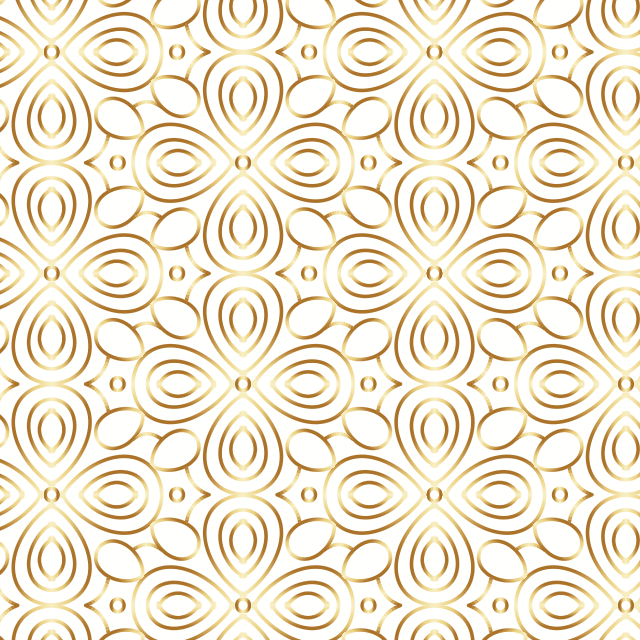
This pattern is drawn by a WebGL 2 fragment shader. Its source:

```glsl
#version 300 es
precision highp float;
// Gold outline damask: four-petal flowers on a staggered lattice, linked by
// leaf pairs, arches and cusped stems. Space is folded to a quarter cell, and
// the nearest stroke gives both the coverage and the metallic shade.
uniform vec2 u_resolution;
out vec4 fragColor;

// Lengths are in design units; CANVAS of them span the shorter side.
const float CANVAS = 768.0;
const vec2 PERIOD = vec2(459.4, 265.6);
const vec2 FLOWER_ORIGIN = vec2(62.0, 705.5);
const float HALF_STROKE = 2.15;
const float RING_RADIUS = 7.6;
const float SIDE_RING_X = 150.5;
const vec2 LEAF_CENTER = vec2(-32.5, 15.0);
const vec2 LEAF_AXIS = vec2(-0.853, -0.522);
const vec2 STEM_ROOT = vec2(-46.5, 32.0);
const vec2 STEM_BEND = vec2(-51.0, 58.0);
const vec2 STEM_CUSP = vec2(-74.0, 66.4);
const float ARCH_REACH = 17.5;
const float ARCH_BEND = 13.5;
const int CURVE_STEPS = 12;

const vec3 PAPER = vec3(1.0, 1.0, 0.995);
const vec3 CREAM = vec3(0.97, 0.93, 0.75);
const vec3 PALE_GOLD = vec3(0.93, 0.83, 0.53);
const vec3 TAN_GOLD = vec3(0.78, 0.60, 0.30);
const vec3 BRONZE = vec3(0.67, 0.45, 0.16);

// A stroke is (distance to its centre line, shade from 0 light to 1 dark).
vec2 nearer(vec2 a, vec2 b) {
  return a.x < b.x ? a : b;
}

// Teardrop v^2 = k l^tipPower s^endPower, lying along x with its tip at -x.
// Power 1 makes a round end; larger powers make it pointed.
vec2 teardrop(vec2 p, vec2 halfSize, float tipPower, float endPower) {
  float l = 1.0 + p.x / halfSize.x;
  float s = 1.0 - p.x / halfSize.x;
  float total = tipPower + endPower;
  float peak = pow(2.0 * tipPower / total, tipPower)
             * pow(2.0 * endPower / total, endPower);
  float scale = halfSize.y * halfSize.y / peak
              * pow(max(abs(l), 1e-4), tipPower - 1.0)
              * pow(max(abs(s), 1e-4), endPower - 1.0);
  float field = p.y * p.y - scale * l * s;
  vec2 slope = vec2(scale * (tipPower * s - endPower * l) / halfSize.x, 2.0 * p.y);
  return vec2(abs(field) / max(length(slope), 1e-3), abs(p.y) / halfSize.y);
}

vec2 ring(vec2 p) {
  return vec2(abs(length(p) - RING_RADIUS), abs(p.x) / RING_RADIUS);
}

// Quadratic curve as short segments, dark at both ends.
vec2 curve(vec2 p, vec2 a, vec2 b, vec2 c) {
  vec2 best = vec2(1e4, 0.0);
  vec2 from = a;
  for (int i = 1; i <= CURVE_STEPS; i++) {
    float t = float(i) / float(CURVE_STEPS);
    vec2 to = mix(mix(a, b, t), mix(b, c, t), t);
    vec2 span = to - from;
    float h = clamp(dot(p - from, span) / dot(span, span), 0.0, 1.0);
    best = nearer(best, vec2(length(p - from - span * h), abs(2.0 * t - 1.0)));
    from = to;
  }
  return best;
}

// Three nested outlines; x runs outward from the flower centre.
vec2 petal(vec2 p) {
  vec2 outer = teardrop(p - vec2(72.5, 0.0), vec2(59.5, 46.0), 1.65, 1.0);
  vec2 middle = teardrop(p - vec2(75.0, 0.0), vec2(39.5, 27.5), 1.5, 1.0);
  vec2 inner = teardrop(p - vec2(77.0, 0.0), vec2(23.5, 14.5), 1.7, 1.55);
  return nearer(outer, nearer(middle, inner));
}

vec2 leaf(vec2 p) {
  vec2 r = p - LEAF_CENTER;
  vec2 local = vec2(dot(r, LEAF_AXIS), LEAF_AXIS.x * r.y - LEAF_AXIS.y * r.x);
  return teardrop(local, vec2(31.0, 21.5), 1.4, 1.0);
}

vec3 gold(float shade) {
  vec3 c = mix(CREAM, PALE_GOLD, smoothstep(0.0, 0.45, shade));
  c = mix(c, TAN_GOLD, smoothstep(0.4, 0.8, shade));
  return mix(c, BRONZE, smoothstep(0.7, 0.95, shade));
}

void main() {
  float pixel = CANVAS / min(u_resolution.x, u_resolution.y);
  vec2 p = gl_FragCoord.xy * pixel - FLOWER_ORIGIN;

  // Fold into a quarter cell measured from the point between two flowers.
  vec2 cell = (fract(p / PERIOD + 0.5) - 0.5) * PERIOD;
  vec2 middle = PERIOD * 0.25;
  vec2 n = abs(cell) - middle;

  // Arches always bulge up the canvas, whichever way the cell is folded.
  float up = cell.y < 0.0 ? -1.0 : 1.0;
  vec2 stroke = curve(n, vec2(-ARCH_REACH, 0.0), vec2(0.0, ARCH_BEND * up),
                      vec2(ARCH_REACH, 0.0));

  // Both flowers that share the quarter cell, related by a half turn.
  for (int i = 0; i < 2; i++) {
    vec2 q = middle + n;
    stroke = nearer(stroke, nearer(petal(q), petal(q.yx)));
    stroke = nearer(stroke, nearer(ring(q), ring(q - vec2(SIDE_RING_X, 0.0))));
    stroke = nearer(stroke, leaf(n));
    stroke = nearer(stroke, curve(n, STEM_ROOT, STEM_BEND, STEM_CUSP));
    n = -n;
  }

  float ink = clamp((HALF_STROKE - stroke.x) / pixel + 0.5, 0.0, 1.0);
  fragColor = vec4(mix(PAPER, gold(stroke.y), ink), 1.0);
}
```
